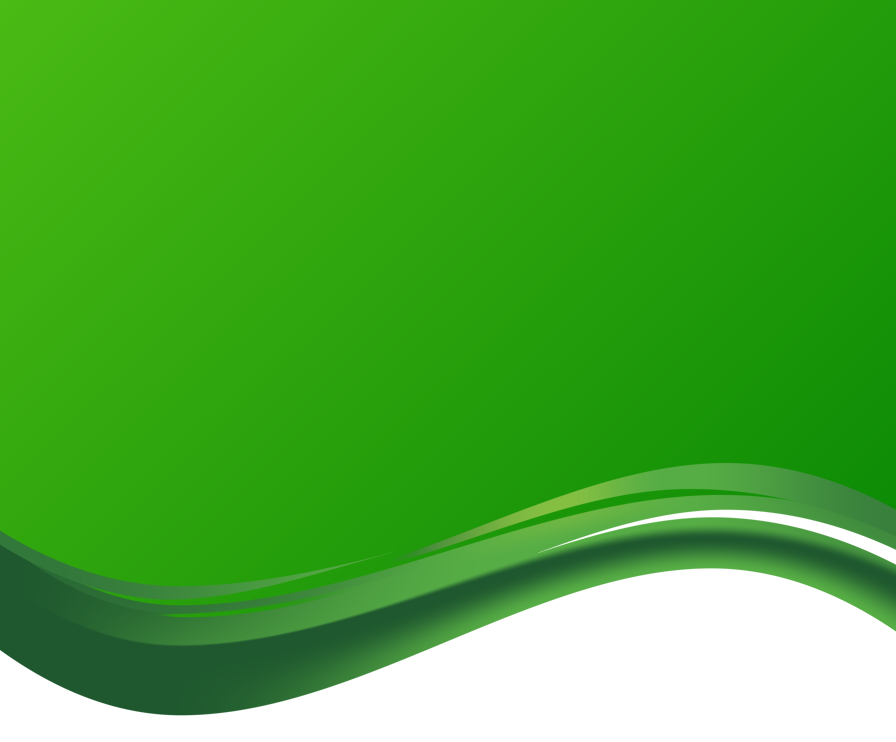
This background is drawn by a WebGL 1 fragment shader. Its source:

```glsl
precision highp float;

uniform vec2 u_resolution;

#define SKY_LIGHT vec3(0.29, 0.73, 0.08)
#define SKY_DEEP vec3(0.01, 0.515, 0.01)
#define FOREST vec3(0.12, 0.345, 0.18)
#define MOSS vec3(0.20, 0.47, 0.23)
#define LEAF vec3(0.34, 0.68, 0.27)
#define LIME vec3(0.52, 0.75, 0.26)
#define SWOOSH_START 0.6
#define SWOOSH_WIDTH 0.02
#define RIBBON_WIDTH 0.019

// Height of a curve through a trough and a crest; ends.x is the climb
// to the left edge, ends.y the drop to the right edge.
float wave(float x, vec2 trough, vec2 crest, vec2 ends) {
  float left = max(trough.x - x, 0.0) / trough.x;
  float right = max(x - crest.x, 0.0) / (1.0 - crest.x);
  float rise = smoothstep(trough.x, crest.x, x);
  return mix(trough.y, crest.y, rise) + ends.x * left * left - ends.y * right * right;
}

// Smooth coverage of the region where d is positive.
float fill(float d) {
  float pixel = 0.8 / u_resolution.y;
  return smoothstep(-pixel, pixel, d);
}

float between(float y, float low, float high) {
  return fill(y - low) * fill(high - y);
}

void main() {
  vec2 p = gl_FragCoord.xy / u_resolution;
  float x = p.x;
  float y = p.y;

  // Diagonal backdrop
  vec3 backdrop = mix(SKY_LIGHT, SKY_DEEP, 0.54 * x + 0.46 * (1.0 - y));
  vec3 color = backdrop;

  // Edges of the layered bands
  float base = wave(x, vec2(0.202, 0.036), vec2(0.794, 0.234), vec2(0.088, 0.085));
  float shadeTop = wave(x, vec2(0.2, 0.13), vec2(0.79, 0.285), vec2(0.09, 0.055));
  float bodyTop = wave(x, vec2(0.2, 0.184), vec2(0.805, 0.333), vec2(0.1, 0.047));

  // Main body, with a paler rim just above the shade
  vec3 body = mix(FOREST, LEAF, smoothstep(0.0, 0.58, x));
  body = mix(body, MOSS, 0.7 * smoothstep(0.75, 1.0, x));
  float depth = clamp((y - shadeTop) / max(bodyTop - shadeTop, 0.001), 0.0, 1.0);
  float rim = smoothstep(0.03, 0.25, x) * (1.0 - depth);
  body = mix(body, LEAF, 0.35 * rim);
  float sheen = exp(-pow((x - 0.64) / 0.09, 2.0)) * smoothstep(0.3, 1.0, depth);
  body = mix(body, LIME, 0.5 * sheen);
  color = mix(color, body, fill(bodyTop - y));

  // Thin streak of backdrop inside the body
  float streakSpan = clamp((x - 0.17) / 0.25, 0.0, 1.0);
  float streakHalf = 0.0035 * sqrt(sin(3.1416 * streakSpan));
  float streakGap = abs(y - bodyTop + 0.0135);
  float streakFade = smoothstep(0.17, 0.2, x) * (1.0 - smoothstep(0.28, 0.42, x));
  color = mix(color, backdrop, fill(streakHalf - streakGap) * streakFade);
  float upperStrand = between(y, bodyTop - 0.011, bodyTop);
  color = mix(color, MOSS, 0.5 * upperStrand * (1.0 - smoothstep(0.25, 0.5, x)));

  // Left ribbon, tapering to a point
  float leftTop = wave(x, vec2(0.2, 0.21), vec2(0.81, 0.345), vec2(0.075, 0.0));
  float taper = 1.0 - smoothstep(0.16, 0.446, x);
  vec3 leftColor = mix(MOSS, LEAF, smoothstep(0.05, 0.45, x));
  float leftMask = between(y, leftTop - RIBBON_WIDTH * taper, leftTop);
  color = mix(color, leftColor, leftMask * (1.0 - smoothstep(0.435, 0.447, x)));

  // Right ribbon, brightest on its climb
  float rightTop = wave(x, vec2(0.26, 0.205), vec2(0.81, 0.376), vec2(0.0, 0.063));
  float rightLow = wave(x, vec2(0.3, 0.215), vec2(0.77, 0.341), vec2(0.0, 0.064));
  vec3 rightColor = mix(MOSS, LIME, smoothstep(0.4, 0.62, x));
  rightColor = mix(rightColor, LEAF, smoothstep(0.63, 0.74, x));
  rightColor = mix(rightColor, MOSS, 0.85 * smoothstep(0.76, 1.0, x));
  float rightMask = between(y, rightLow, rightTop) * smoothstep(0.425, 0.49, x);
  color = mix(color, rightColor, rightMask);

  // Dark shade that glows toward the lower edge
  float height = clamp((y - base) / (shadeTop - base), 0.0, 1.0);
  float glow = smoothstep(0.18, 0.6, x) * (1.0 - smoothstep(0.0, 0.8, height));
  vec3 shade = mix(FOREST, LEAF, glow);
  float softness = mix(0.002, 0.01, smoothstep(0.3, 0.8, x));
  color = mix(color, shade, smoothstep(-softness, softness, shadeTop - y));

  // White swoosh, widening to the right
  float swooshTop = wave(x, vec2(0.3, 0.155), vec2(0.81, 0.313), vec2(0.0, 0.054));
  float swooshSpan = max(x - SWOOSH_START, 0.0) / (1.0 - SWOOSH_START);
  float swooshMask = between(y, swooshTop - SWOOSH_WIDTH * swooshSpan, swooshTop);
  color = mix(color, vec3(1.0), swooshMask * step(SWOOSH_START, x));

  // White ground
  color = mix(color, vec3(1.0), fill(base - y));

  gl_FragColor = vec4(color, 1.0);
}
```
